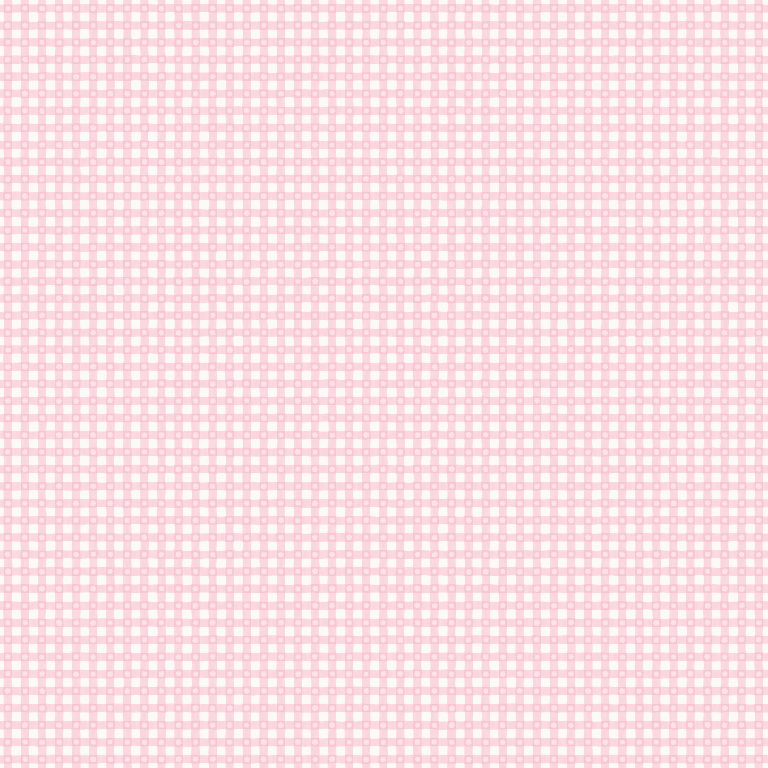
Write a WebGL 1 fragment shader that draws this pattern.

```glsl
precision highp float;

// Pink woven gingham on warm white: soft crossing bands leave rounded squares,
// and each darker crossing carries a small pale rosette. Value noise wobbles
// the edges and streaks the threads; a hash varies each repeat slightly.

uniform vec2 u_resolution;

const float REPEATS = 45.0;                   // cells across and down
const vec2 CROSSING_CENTER = vec2(0.46, 0.51); // position within a cell
const float GAP_HALF = 0.262;                 // half side of a white square
const float GAP_ROUNDING = 0.07;
const float CROSSING_HALF = 0.245;
const float CROSSING_ROUNDING = 0.05;
const float RIM_WIDTH = 0.07;
const float ROSETTE_RADIUS = 0.155;
const float PETALS = 5.0;
const float EDGE_WOBBLE = 0.045;
const float SIZE_JITTER = 0.03;
const float THREAD_STRENGTH = 0.025;

const vec3 CREAM = vec3(0.985, 0.982, 0.965);
const vec3 BAND_PINK = vec3(0.982, 0.847, 0.872);
const vec3 CROSSING_PINK = vec3(0.980, 0.795, 0.842);
const vec3 RIM_PINK = vec3(0.972, 0.765, 0.820);
const vec3 ROSETTE_PINK = vec3(0.985, 0.900, 0.912);

float hash(vec2 p) {
  vec3 q = fract(vec3(p.xyx) * 0.1031);
  q += dot(q, q.yzx + 33.33);
  return fract((q.x + q.y) * q.z);
}

float valueNoise(vec2 p) {
  vec2 cell = floor(p);
  vec2 f = fract(p);
  f = f * f * (3.0 - 2.0 * f);
  float low = mix(hash(cell), hash(cell + vec2(1.0, 0.0)), f.x);
  float high = mix(hash(cell + vec2(0.0, 1.0)), hash(cell + 1.0), f.x);
  return mix(low, high, f.y);
}

float roundedSquare(vec2 p, float halfSide, float rounding) {
  vec2 d = abs(p) - halfSide + rounding;
  return length(max(d, 0.0)) + min(max(d.x, d.y), 0.0) - rounding;
}

// Coverage of a shape from its signed distance, smoothed over one pixel
float coverage(float dist, float pixel) {
  return 1.0 - smoothstep(-0.5 * pixel, 0.5 * pixel, dist);
}

void main() {
  float side = min(u_resolution.x, u_resolution.y);
  float pixel = REPEATS / side;
  vec2 grid = gl_FragCoord.xy / side * REPEATS - CROSSING_CENTER;

  // Hand-drawn wobble shared by all edges
  vec2 wobble = vec2(valueNoise(grid * 2.3 + 11.0), valueNoise(grid * 2.3 + 71.0)) - 0.5;
  vec2 wavy = grid + EDGE_WOBBLE * wobble;

  // Crossings sit at whole grid points, gaps halfway between them
  vec2 crossingId = floor(wavy + 0.5);
  vec2 gapId = floor(wavy);
  vec2 crossing = wavy - crossingId;
  vec2 gap = wavy - gapId - 0.5;

  // Bands with fine vertical threads
  float thread = valueNoise(grid * vec2(7.0, 1.5) + 131.0) - 0.5;
  vec3 color = BAND_PINK + vec3(0.2, 1.0, 0.8) * THREAD_STRENGTH * thread;

  // Darker overlap with a deeper rim
  float crossingDist = roundedSquare(crossing, CROSSING_HALF, CROSSING_ROUNDING);
  float rim = smoothstep(-RIM_WIDTH - pixel, 0.0, crossingDist);
  vec3 overlap = mix(CROSSING_PINK, RIM_PINK, rim);
  color = mix(color, overlap, coverage(crossingDist, pixel));

  // Rosette: lobed disc, turned at random, with a faint spiral fold
  float variation = hash(crossingId + 211.0);
  float radius = length(crossing);
  float angle = atan(crossing.y, crossing.x + 0.00001) + 6.2832 * variation;
  float outline = ROSETTE_RADIUS * (1.0 + 0.08 * cos(PETALS * angle));
  outline += SIZE_JITTER * (variation - 0.5);
  float fold = 0.5 + 0.5 * cos(angle - 45.0 * radius);
  fold *= smoothstep(0.02, 0.08, radius);
  vec3 rosette = mix(ROSETTE_PINK, BAND_PINK, 0.4 * fold);
  color = mix(color, rosette, coverage(radius - outline, pixel));

  // White squares between the bands
  float gapHalf = GAP_HALF + SIZE_JITTER * (hash(gapId + 307.0) - 0.5);
  float gapDist = roundedSquare(gap, gapHalf, GAP_ROUNDING);
  color = mix(color, CREAM, coverage(gapDist, pixel));

  gl_FragColor = vec4(color, 1.0);
}
```
